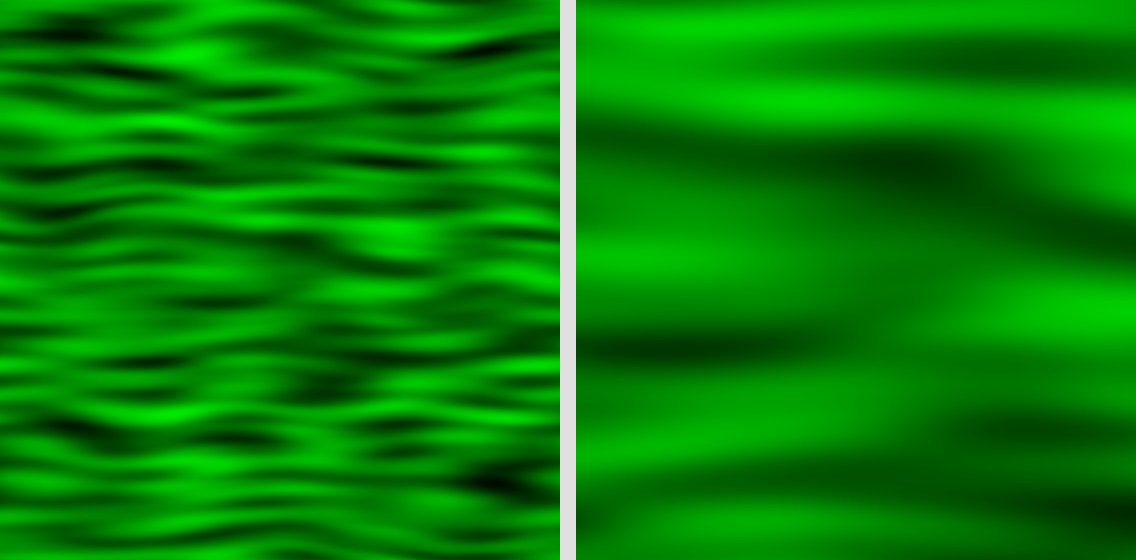
Left: the whole. Right: its middle third, enlarged.
Reproduce this texture procedurally as a WebGL 2 fragment shader.

```glsl
#version 300 es
precision highp float;
// Soft horizontal streaks in shades of green, from black to full green.
// Two layers of wrapping gradient noise, stretched sideways, are summed
// and gently bent by a third, much broader layer.

uniform vec2 u_resolution;
out vec4 outColor;

const float TAU = 6.2831853;
const float MEAN_GREEN = 0.502;

// Integer hash of a lattice cell, from 0 to 1
float hash(ivec2 cell, uint seed) {
  uint h = uint(cell.x) * 374761393u + uint(cell.y) * 668265263u + seed * 974711u;
  h = (h ^ (h >> 15)) * 2246822519u;
  h = (h ^ (h >> 13)) * 3266489917u;
  h ^= h >> 16;
  return float(h >> 8) / 16777216.0;
}

// Unit gradient at a lattice point, wrapped to the period
vec2 gradient(ivec2 cell, ivec2 period, uint seed) {
  ivec2 wrapped = ((cell % period) + period) % period;
  float angle = TAU * hash(wrapped, seed);
  return vec2(cos(angle), sin(angle));
}

// Gradient noise with a whole number of cells per tile
float tileNoise(vec2 uv, ivec2 period, uint seed) {
  vec2 p = uv * vec2(period);
  ivec2 cell = ivec2(floor(p));
  vec2 f = fract(p);
  vec2 fade = f * f * f * (f * (f * 6.0 - 15.0) + 10.0);
  float a = dot(gradient(cell, period, seed), f);
  float b = dot(gradient(cell + ivec2(1, 0), period, seed), f - vec2(1.0, 0.0));
  float c = dot(gradient(cell + ivec2(0, 1), period, seed), f - vec2(0.0, 1.0));
  float d = dot(gradient(cell + ivec2(1, 1), period, seed), f - vec2(1.0, 1.0));
  return mix(mix(a, b, fade.x), mix(c, d, fade.x), fade.y);
}

// Shift rows up and down a little so that the streaks tilt
vec2 bend(vec2 uv, float amount) {
  return uv + vec2(0.0, amount * tileNoise(uv, ivec2(3, 4), 11u));
}

// Broad streaks plus finer ones, offset so their lattices do not align
float streaks(vec2 uv) {
  float broad = tileNoise(uv, ivec2(4, 21), 3u);
  float fine = tileNoise(uv + vec2(0.37, 0.61), ivec2(5, 30), 7u);
  return 0.64 * broad + 0.43 * fine;
}

void main() {
  vec2 uv = gl_FragCoord.xy / u_resolution;
  float green = MEAN_GREEN + streaks(bend(uv, 0.035));
  outColor = vec4(0.0, clamp(green, 0.0, 1.0), 0.0, 1.0);
}
```
